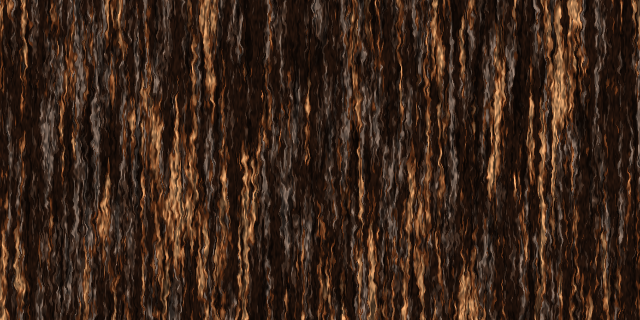
This texture is drawn by a Shadertoy shader. Its source:

```glsl
// Dark weathered wood: ragged vertical fibres in black-brown, ash grey, rust and tan.

const vec3 DARK  = vec3(0.115, 0.062, 0.036);
const vec3 UMBER = vec3(0.230, 0.160, 0.120);
const vec3 ASH   = vec3(0.410, 0.340, 0.295);
const vec3 RUST  = vec3(0.310, 0.155, 0.070);
const vec3 TAN   = vec3(0.500, 0.315, 0.185);
const vec3 LIGHT = vec3(0.680, 0.490, 0.325);

const vec2 WARM_FREQ  = vec2(56.0, 3.0);   // fibre cells per canvas height
const vec2 COOL_FREQ  = vec2(68.0, 4.5);
const vec2 PATCH_FREQ = vec2(9.0, 2.0);
const vec2 CRACK_FREQ = vec2(125.0, 8.0);
const vec2 GRAIN_FREQ = vec2(190.0, 60.0);
const vec2 WARP_FREQ  = vec2(45.0, 38.0);
const float WARP_SIZE = 0.005;
const float PATCH_GAIN = 0.5;
const float GRAIN_GAIN = 0.20;
const float CRACK_DEPTH = 0.50;

float hash(vec2 p) {
    vec3 q = fract(vec3(p.xyx) * 0.1031);
    q += dot(q, q.yzx + 33.33);
    return fract((q.x + q.y) * q.z);
}

// One column of smooth noise, shifted so that fibre ends never line up
float column(float x, float y, float seed) {
    y += 19.0 * hash(vec2(x, seed + 7.0));
    float cell = floor(y);
    float t = smoothstep(0.0, 1.0, y - cell);
    vec2 id = vec2(x + seed * 13.0, cell + seed * 5.0);
    return mix(hash(id), hash(id + vec2(0.0, 1.0)), t);
}

// Noise of zero mean and roughly unit deviation
float fibre(vec2 p, float seed) {
    float x = floor(p.x);
    float t = smoothstep(0.0, 1.0, p.x - x);
    float n = mix(column(x, p.y, seed), column(x + 1.0, p.y, seed), t);
    return (n - 0.5) / 0.2145;
}

// Long fibres with finer, shorter fibres added on top
float strands(vec2 p, float seed) {
    float sum = 0.78 * fibre(p, seed);
    sum += 0.48 * fibre(p * vec2(2.1, 3.3), seed + 1.0);
    sum += 0.40 * fibre(p * vec2(3.7, 11.0), seed + 2.0);
    return sum;
}

void mainImage(out vec4 fragColor, in vec2 fragCoord) {
    vec2 p = fragCoord / iResolution.y + vec2(3.0, 5.0);

    // Ragged fibre edges
    float wobble = fibre(p * WARP_FREQ, 1.0) + 0.5 * fibre(p * WARP_FREQ * 2.3, 2.0);
    vec2 q = p + vec2(0.4 * WARP_SIZE * wobble, 0.0);

    // Warm fibres gather in patches; cool ones lie beneath them
    float warm = strands(q * WARM_FREQ, 10.0) + PATCH_GAIN * fibre(p * PATCH_FREQ, 20.0);
    warm /= sqrt(1.0 + PATCH_GAIN * PATCH_GAIN);
    float cool = strands(q * COOL_FREQ, 30.0);

    vec3 color = mix(DARK, UMBER, smoothstep(-0.15, 0.45, cool));
    color = mix(color, ASH, smoothstep(0.80, 1.45, cool));
    color = mix(color, RUST, smoothstep(0.50, 0.90, warm));
    color = mix(color, TAN, smoothstep(0.95, 1.35, warm));
    color = mix(color, LIGHT, smoothstep(1.35, 1.95, warm));

    // Thin dark cracks and fine mottled grain
    float crack = smoothstep(-0.8, -1.5, fibre(q * CRACK_FREQ, 40.0));
    float grain = 0.7 * fibre(q * GRAIN_FREQ, 50.0) + 0.7 * fibre(p * GRAIN_FREQ * 1.4, 60.0);
    color *= (1.0 - CRACK_DEPTH * crack) * (1.0 + GRAIN_GAIN * grain);

    fragColor = vec4(clamp(color, 0.0, 1.0), 1.0);
}
```
